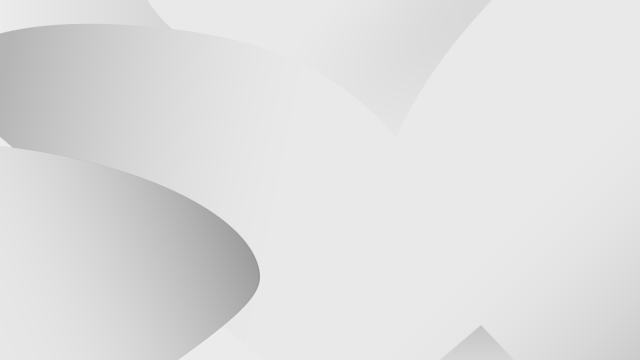
Give the GLSL for this background, as a Shadertoy shader.

```glsl
const float PAPER = 0.915;       // plain surface
const float BAND_SHADE = 0.205;  // depth of each shadow
const float LEAF_SHADE = 0.28;
const float CORNER_SHADE = 0.12;
const float FOLD_SHADE = 0.065;
const float BAND_FADE = 0.9;     // width of the band shadow
const vec2 LEAF_TIP = vec2(0.722, 0.2315);
const vec2 LEAF_RADII = vec2(0.99, 0.378);
const vec2 WEDGE_APEX = vec2(1.336, 0.097);

// Antialiased inside mask, positive values are inside
float mask(float inside) {
    return clamp(0.5 + inside / max(fwidth(inside), 1e-5), 0.0, 1.0);
}

// Height of the sweeping upper edge of the band
float bandTop(float x) {
    float d = x - 0.25;
    return 0.934 - d * d * (0.32 + d * (0.535 * d - 0.316));
}

// Left edge of the right-hand panel
float panelEdge(float y) {
    float h = y - 0.618;
    return 1.1 + h * (0.45 + 0.65 * h);
}

// Right edge of the leaf: rounded above the tip, hyperbolic below
float leafEdge(float y) {
    float d = y - LEAF_TIP.y;
    float t = pow(max(d, 0.0) / LEAF_RADII.y, 1.85);
    float upper = LEAF_RADII.x * (1.0 - sqrt(max(1.0 - t, 0.0)));
    float lower = 1.55 * (sqrt(d * d + 0.0116) - 0.1077);
    return LEAF_TIP.x - (d > 0.0 ? upper : lower);
}

void mainImage(out vec4 fragColor, in vec2 fragCoord) {
    vec2 p = fragCoord / iResolution.y;
    p.x += 0.5 * (16.0 / 9.0 - iResolution.x / iResolution.y);

    // Upper sheet, darkening towards the panel
    float panelInside = p.x - panelEdge(p.y);
    float fold = smoothstep(-0.5, 0.0, panelInside) * smoothstep(0.45, 1.0, p.y);
    float shade = PAPER - FOLD_SHADE * fold;

    // Sheet in the upper left corner
    float drop = 1.0 - p.y;
    float cornerInside = 0.41 + drop * (0.6 + 3.0 * drop) - p.x;
    shade = mix(shade, 0.925 - 0.18 * p.x, mask(cornerInside));

    // Wide band
    float fade = clamp((p.x + 0.2 * (0.75 - p.y)) / BAND_FADE, 0.0, 1.0);
    float band = PAPER - BAND_SHADE * pow(1.0 - fade, 1.7);
    shade = mix(shade, band, mask(bandTop(p.x) - p.y));

    // Right-hand panel with a shadowed lower corner
    float corner = clamp((p.x - p.y - 0.95) / 0.83, 0.0, 1.0);
    shade = mix(shade, PAPER - CORNER_SHADE * corner * corner, mask(panelInside));

    // Dark wedge between the band and the panel
    vec2 w = p - WEDGE_APEX;
    float wedgeInside = min(0.85 * w.x, -1.05 * w.x) - w.y;
    shade = mix(shade, 0.77 - 0.7 * w.y, mask(wedgeInside));

    // Light sliver below the band
    shade = mix(shade, 0.92, mask(0.62 - 0.85 * p.x - p.y));

    // Leaf, darkest at its tip, with a thin rim
    float leafInside = leafEdge(p.y) - p.x;
    float slope = max(p.x + 0.45 * p.y, 0.0) / 0.82;
    float leaf = 0.905 - LEAF_SHADE * slope * slope;
    leaf -= 0.06 * (1.0 - smoothstep(0.0, 0.006, leafInside));
    shade = mix(shade, leaf, mask(leafInside));

    fragColor = vec4(vec3(shade), 1.0);
}
```
